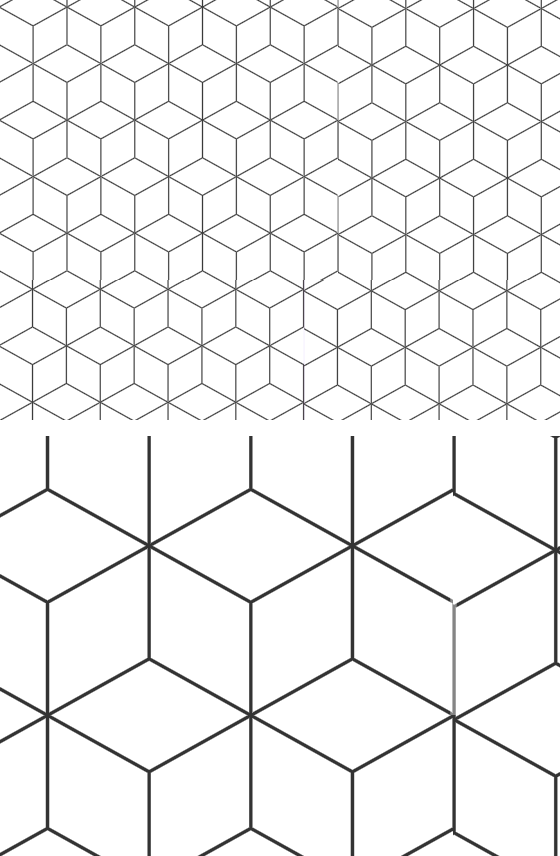
Top, the full canvas; bottom, a detail of the centre.
Reproduce this pattern procedurally as a WebGL 1 fragment shader.

```glsl
precision mediump float;
// Thin charcoal outlines of stacked cubes on white, with slight sheet seams.

uniform vec2 u_resolution;

const float SHEET_HEIGHT = 576.0;             // design units down the canvas
const vec2 PERIOD = vec2(92.93, 155.0);       // rectangular repeat
const vec2 FIRST_NODE = vec2(45.4, 87.2);     // a six-way joint, from top left
const float LINE_WIDTH = 1.55;
const float ROW_SEAM = 384.0;
const float UPPER_SEAM = 463.3;
const float LOWER_SEAM = 417.0;
const vec3 PAPER = vec3(1.0);
const vec3 INK = vec3(0.2);
const vec3 SEAM_TINT = vec3(0.95, 0.93, 1.0);

float segmentDistance(vec2 p, vec2 end) {
  float t = clamp(dot(p, end) / dot(end, end), 0.0, 1.0);
  return length(p - end * t);
}

// Six spokes around the nearest joint of one rectangular lattice.
float spokeDistance(vec2 p, vec2 period) {
  vec2 q = abs((fract(p / period + 0.5) - 0.5) * period);
  float upright = segmentDistance(q, vec2(0.0, period.y / 3.0));
  float slanted = segmentDistance(q, vec2(period.x / 2.0, period.y / 6.0));
  return min(upright, slanted);
}

// Two interleaved lattices of joints make the cube net.
float cubeDistance(vec2 p, vec2 period) {
  return min(spokeDistance(p, period), spokeDistance(p - period * 0.5, period));
}

// Misalignment of the four sheet pieces.
vec2 sheetShift(vec2 p) {
  vec2 upper = vec2(0.0, 2.0 * step(UPPER_SEAM, p.x));
  vec2 lower = vec2(-0.8, -0.5 + 2.1 * step(LOWER_SEAM, p.x));
  return mix(upper, lower, step(ROW_SEAM, p.y));
}

float stripe(float offset, float halfWidth, float pixel) {
  return clamp((halfWidth - abs(offset)) / (1.2 * pixel) + 0.5, 0.0, 1.0);
}

// Worn upper spokes where the upright seam cuts the line.
float seamWear(vec2 p, float pixel) {
  float rise = fract((p.y - FIRST_NODE.y) / PERIOD.y + 0.5);
  float aboveNode = step(0.5, rise) * step(p.y, ROW_SEAM);
  return 0.4 * aboveNode * stripe(p.x - UPPER_SEAM, 1.5, pixel);
}

void main() {
  float pixel = SHEET_HEIGHT / u_resolution.y;
  vec2 p = gl_FragCoord.xy * pixel;
  p.y = SHEET_HEIGHT - p.y;

  float d = cubeDistance(p - sheetShift(p) - FIRST_NODE, PERIOD);
  float ink = stripe(d, LINE_WIDTH * 0.5, pixel) * (1.0 - seamWear(p, pixel));

  // Faint lavender trace along the lower seam
  float trace = stripe(p.x - LOWER_SEAM, 0.6, pixel) * step(ROW_SEAM, p.y);
  vec3 paper = mix(PAPER, SEAM_TINT, trace);
  vec3 inkColor = mix(INK, INK + vec3(0.08, 0.0, 0.08), trace);

  gl_FragColor = vec4(mix(paper, inkColor, ink), 1.0);
}
```
